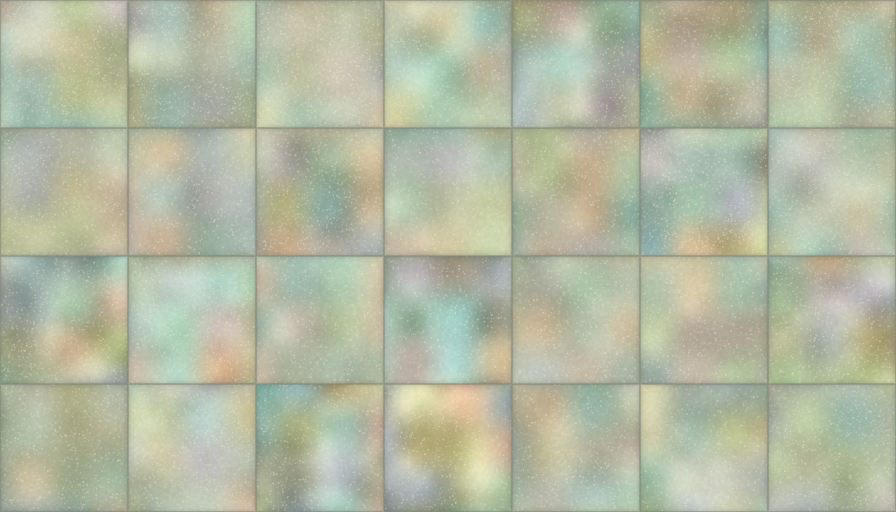
Reproduce this pattern procedurally as a WebGL 1 fragment shader.

```glsl
precision highp float;
// Grid of square, softly clouded pastel stone tiles with fine pale flecks and thin shaded joints.

uniform vec2 u_resolution;

const vec2 TILES = vec2(7.0, 4.0);
const vec3 STONE = vec3(0.708, 0.732, 0.638);
const vec3 JOINT = vec3(0.530, 0.550, 0.490);
const vec3 FLECK = vec3(0.930, 0.930, 0.850);
const vec3 WARM_AXIS = vec3(0.55, 0.05, -0.60);   // amber against blue
const vec3 GREEN_AXIS = vec3(-0.50, 0.38, 0.02);  // green against rose
const float CLOUD_CELLS = 3.4;      // cloud patches across a tile
const float LIGHT_VARIATION = 0.25; // brightness swing of the clouds
const float WARM_VARIATION = 0.19;  // amber and blue swing
const float GREEN_VARIATION = 0.16; // green and rose swing
const float TILE_VARIATION = 0.06;  // brightness swing between tiles
const float FLECK_CELLS = 52.0;     // fleck cells across a tile
const float FLECK_STRENGTH = 0.42;
const float GRAIN = 0.03;
const float JOINT_HALF_WIDTH = 0.006;
const float EDGE_SHADE_WIDTH = 0.026;

vec3 hash3(vec2 p) {
  vec3 q = fract(p.xyx * vec3(0.1031, 0.1030, 0.0973));
  q += dot(q, q.yxz + 33.33);
  return fract((q.xxy + q.yzz) * q.zyx);
}

// Three independent channels of smooth value noise.
vec3 valueNoise(vec2 p) {
  vec2 cell = floor(p);
  vec2 f = fract(p);
  f = f * f * (3.0 - 2.0 * f);
  vec3 bottom = mix(hash3(cell), hash3(cell + vec2(1.0, 0.0)), f.x);
  vec3 top = mix(hash3(cell + vec2(0.0, 1.0)), hash3(cell + 1.0), f.x);
  return mix(bottom, top, f.y);
}

// Cellular flecks: a random share of the cells holds one small round dot.
float flecks(vec2 p, float density, float pixel) {
  vec2 cell = floor(p);
  float cover = 0.0;
  for (int y = -1; y <= 1; y++) {
    for (int x = -1; x <= 1; x++) {
      vec2 id = cell + vec2(float(x), float(y));
      vec3 place = hash3(id + 17.0);
      vec3 kind = hash3(id + 431.0);
      float radius = mix(0.18, 0.42, kind.y);
      float dist = length(p - id - place.xy);
      float dotCover = 1.0 - smoothstep(radius - 0.6 * pixel, radius + 0.6 * pixel, dist);
      float present = step(kind.x, density);
      cover = max(cover, dotCover * present * mix(0.15, 1.0, place.z));
    }
  }
  return cover;
}

// Each tile samples its own region of the noise, so clouds stop at the joints.
vec3 clouds(vec2 local, vec2 tile, vec3 seed) {
  vec2 p = local * CLOUD_CELLS + tile * 19.0 + seed.xy * 7.0;
  vec3 broad = valueNoise(p) - 0.5;
  vec3 hue = valueNoise(p * 0.85 + 211.0) - 0.5;
  float light = broad.x + 0.25 * (valueNoise(p * 2.1 + 83.0).y - 0.5);
  vec3 tint = WARM_VARIATION * hue.x * WARM_AXIS + GREEN_VARIATION * hue.y * GREEN_AXIS;
  float strength = mix(0.6, 1.2, seed.z * seed.z);
  return strength * (LIGHT_VARIATION * light + 1.5 * tint);
}

void main() {
  vec2 p = gl_FragCoord.xy / u_resolution * TILES;
  float pixel = TILES.y / u_resolution.y;
  vec2 tile = floor(p);
  vec2 local = p - tile;
  vec3 seed = hash3(tile + 5.0);

  // Clouded stone
  vec3 color = STONE + clouds(local, tile, seed);
  color += TILE_VARIATION * (hash3(tile + 61.0).x - 0.5);

  // Fine grain and pale flecks
  color += GRAIN * (valueNoise(p * FLECK_CELLS + 307.0).x - 0.5);
  float density = mix(0.25, 0.5, seed.y);
  float fleck = flecks(p * FLECK_CELLS, density, pixel * FLECK_CELLS);
  color = mix(color, FLECK, FLECK_STRENGTH * fleck);

  // Shaded tile edges and joints
  vec2 toEdge = min(local, 1.0 - local);
  float edge = min(toEdge.x, toEdge.y);
  color *= 1.0 - 0.14 * exp(-edge / EDGE_SHADE_WIDTH);
  float soft = 0.5 * pixel + 0.003;
  float joint = 1.0 - smoothstep(JOINT_HALF_WIDTH - soft, JOINT_HALF_WIDTH + soft, edge);
  color = mix(color, JOINT, 0.75 * joint);

  gl_FragColor = vec4(clamp(color, 0.0, 1.0), 1.0);
}
```
